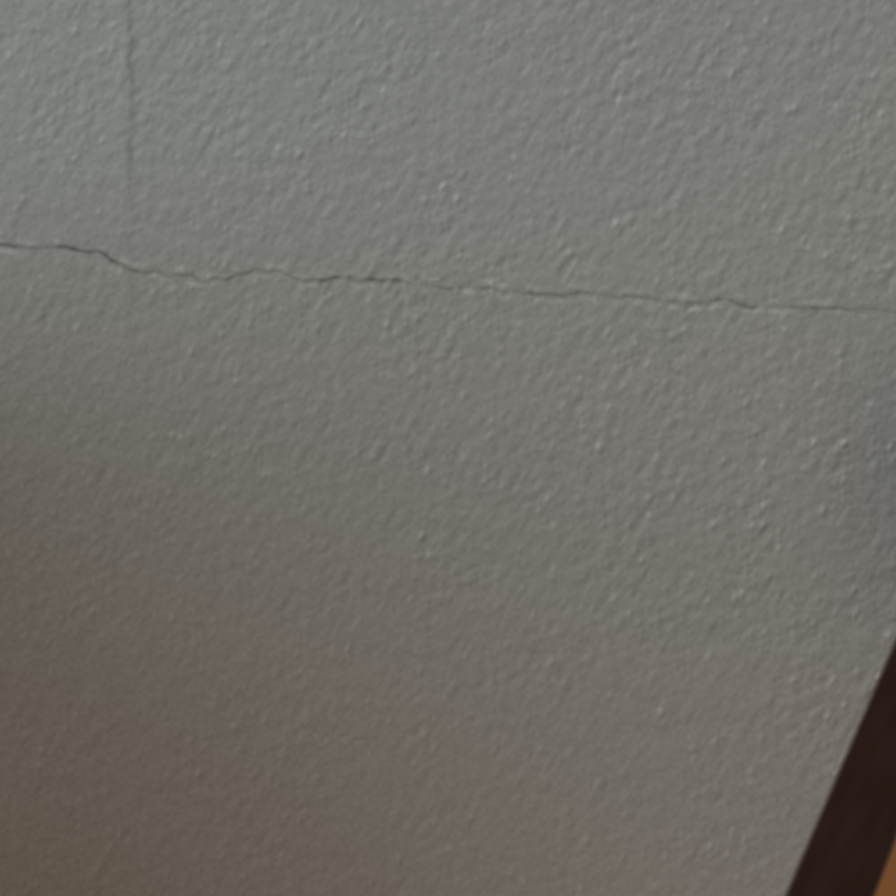
A WebGL 2 fragment shader for this texture:

```glsl
#version 300 es
precision highp float;
// Rough painted plaster wall in dim light, with a ragged crack, faint seams and a dark wooden trim.

uniform vec2 u_resolution;
out vec4 fragColor;

// Wall light at the four corners
const vec3 TOP_LEFT = vec3(0.492, 0.503, 0.488);
const vec3 TOP_RIGHT = vec3(0.478, 0.480, 0.462);
const vec3 LOW_LEFT = vec3(0.358, 0.312, 0.272);
const vec3 LOW_RIGHT = vec3(0.440, 0.415, 0.388);

// Trim
const vec3 TRIM_COLOR = vec3(0.160, 0.108, 0.090);
const vec3 FLOOR_COLOR = vec3(0.44, 0.29, 0.17);
const vec2 TRIM_FOOT = vec2(0.877, 0.0);
const vec2 TRIM_NORMAL = vec2(0.918, -0.396);
const vec2 FLOOR_FOOT = vec2(0.975, 0.0);
const vec2 FLOOR_NORMAL = vec2(0.933, -0.360);
const float EDGE_SOFTNESS = 0.0048;

// Plaster relief
const vec2 LIGHT_DIR = vec2(-0.60, 0.80);
const vec2 GRAIN_DIR = vec2(0.50, 0.866);
const float GRAIN_FREQ = 112.0;
const float GRAIN_STRETCH = 0.72;
const float RELIEF_STEP = 0.0021;
const float RELIEF_GAIN = 0.066;
const float FLECK_FREQ = 50.0;
const float FLECK_GAIN = 0.078;
const float SPECKLE_GAIN = 0.020;

// Crack and seams
const float CRACK_WIDTH = 0.0027;
const float CRACK_DEPTH = 0.105;
const float LIP_GAIN = 0.045;
const float SEAM_X = 0.146;
const float FAR_SEAM_X = 0.472;
const float SEAM_WIDTH = 0.0042;
const float SEAM_DEPTH = 0.050;

float hash(vec2 cell) {
  uvec2 q = uvec2(ivec2(cell) + 4096) * uvec2(1597u, 3812u);
  uint n = (q.x ^ q.y) * 747796u + q.x * 2891u;
  n = (n ^ (n >> 15)) * 277803u;
  n = (n ^ (n >> 13)) * 668265u;
  return float((n ^ (n >> 16)) & 65535u) / 65535.0;
}

float noise(vec2 p) {
  vec2 i = floor(p), f = p - i;
  f = f * f * (3.0 - 2.0 * f);
  return mix(mix(hash(i), hash(i + vec2(1, 0)), f.x),
             mix(hash(i + vec2(0, 1)), hash(i + vec2(1, 1)), f.x), f.y);
}

float bell(float x) { return exp(-x * x); }

// Coordinates with x across and y along the grain
vec2 grainSpace(vec2 p) {
  return vec2(dot(p, vec2(GRAIN_DIR.y, -GRAIN_DIR.x)), dot(p, GRAIN_DIR) * GRAIN_STRETCH);
}

float height(vec2 p) {
  vec2 g = grainSpace(p) * GRAIN_FREQ;
  return noise(g) + 0.5 * noise(g * 1.8 + 17.0) + 0.3 * noise(g * 0.5 + 41.0);
}

// Sparse raised crumbs: a bright lit side and a dark far side
float flecks(vec2 p) {
  vec2 g = p * FLECK_FREQ, base = floor(g);
  float sum = 0.0;
  for (int y = -1; y <= 1; y++) {
    for (int x = -1; x <= 1; x++) {
      vec2 cell = base + vec2(x, y);
      float present = smoothstep(0.70, 1.0, hash(cell + 300.0));
      vec2 center = cell + vec2(hash(cell + 100.0), hash(cell + 200.0));
      vec2 lit = grainSpace(g - center) * 6.0;
      vec2 shade = grainSpace(g - center + LIGHT_DIR * 0.22) * 5.5;
      sum += present * (exp(-dot(lit, lit)) - 0.5 * exp(-dot(shade, shade)));
    }
  }
  return sum;
}

float crackLine(float x) {
  float wobble = 0.6 + 1.1 * bell((x - 0.27) / 0.08);
  return 0.728 - 0.020 * smoothstep(0.10, 0.15, x) - 0.056 * x
       + wobble * (0.012 * (noise(vec2(x * 32.0, 3.0)) - 0.5)
                 + 0.006 * (noise(vec2(x * 80.0, 9.0)) - 0.5));
}

float seamLine(vec2 p, float x) {
  float drift = 0.004 * (noise(vec2(p.y * 45.0, x * 90.0)) - 0.5);
  return bell((p.x - x - drift) / SEAM_WIDTH) * (0.4 + 0.8 * noise(vec2(p.y * 28.0, x * 70.0)));
}

vec3 wallLight(vec2 p) {
  vec3 color = mix(mix(LOW_LEFT, LOW_RIGHT, smoothstep(-0.1, 0.85, p.x)),
                   mix(TOP_LEFT, TOP_RIGHT, p.x), smoothstep(-0.16, 0.95, p.y));
  float leftShade = exp(-p.x * 4.0) * bell((p.y - 0.45) / 0.24);
  float rightShade = smoothstep(0.86, 1.04, p.x) * bell((p.y - 0.46) / 0.16);
  return color - leftShade * vec3(0.038, 0.044, 0.046) - rightShade * vec3(0.05, 0.042, 0.032);
}

void main() {
  vec2 p = gl_FragCoord.xy / u_resolution;
  vec3 color = wallLight(p);

  // Patchy relief, softer in the dim lower left
  float roughness = mix(0.36, 1.0, smoothstep(0.15, 0.85, p.y * 0.75 + p.x * 0.45));
  roughness *= 0.65 + 0.7 * noise(p * 20.0 + 7.0);
  float slope = height(p - LIGHT_DIR * RELIEF_STEP) - height(p + LIGHT_DIR * RELIEF_STEP);
  color += roughness * (RELIEF_GAIN * slope + FLECK_GAIN * flecks(p));
  color += SPECKLE_GAIN * (noise(p * 250.0) - 0.5);

  // Ragged crack, fainter to the right, with lit crumbs on its lips
  float tilt = (crackLine(p.x + 0.002) - crackLine(p.x - 0.002)) / 0.004;
  float offset = (p.y - crackLine(p.x)) / sqrt(1.0 + tilt * tilt);
  float patches = smoothstep(0.20, 0.65, noise(vec2(p.x * 30.0, 57.0)));
  float ragged = 0.55 + 0.7 * noise(p * 120.0);
  float strength = mix(1.0, 0.6, smoothstep(0.30, 0.60, p.x)) * mix(0.42, 1.0, patches);
  float crumbs = smoothstep(0.45, 0.85, noise(p * vec2(80.0, 110.0) + 23.0));
  color -= strength * ragged * CRACK_DEPTH * bell(offset / CRACK_WIDTH);
  color += crumbs * LIP_GAIN * bell((abs(offset) - 0.0065) / 0.0035);

  // Vertical seams, fading downward
  float seamFade = smoothstep(0.45, 0.95, p.y);
  color -= SEAM_DEPTH * seamFade * (seamLine(p, SEAM_X) + 0.25 * seamLine(p, FAR_SEAM_X));
  color += 0.010 * seamFade * bell((p.x - SEAM_X + 0.018) / 0.012);

  // Trim and the strip beyond it
  float trim = dot(p - TRIM_FOOT, TRIM_NORMAL);
  float beyond = dot(p - FLOOR_FOOT, FLOOR_NORMAL);
  vec3 wood = TRIM_COLOR + 0.02 * (noise(vec2(trim * 90.0, p.y * 25.0)) - 0.5);
  color = mix(color, wood, smoothstep(-EDGE_SOFTNESS, EDGE_SOFTNESS, trim));
  color = mix(color, FLOOR_COLOR, smoothstep(-EDGE_SOFTNESS, EDGE_SOFTNESS, beyond));

  fragColor = vec4(clamp(color, 0.0, 1.0), 1.0);
}
```
